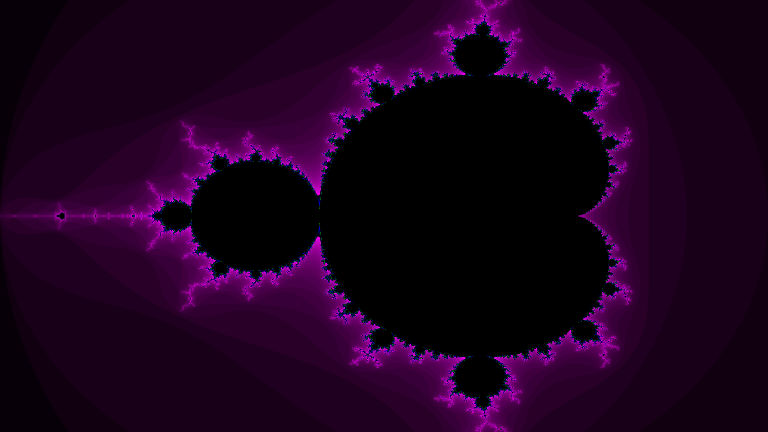
This background is drawn by a WebGL 2 fragment shader. Its source:

```glsl
#version 300 es
precision highp float;

#define VIEW_MIN vec2(-2.0, -1.0)
#define VIEW_SIZE vec2(3.0, 2.0)
#define MAX_STEPS 100
#define RAMP_STEPS 32.0
#define ESCAPE_RADIUS 2.0
#define SAMPLES 2

uniform vec2 u_resolution;
out vec4 fragColor;

const vec3 MAGENTA = vec3(1.0, 0.0, 1.0);
const vec3 BLUE = vec3(0.0, 0.0, 1.0);
const vec3 GREEN = vec3(0.0, 1.0, 0.0);

vec2 complexSquare(vec2 z) {
    return vec2(z.x * z.x - z.y * z.y, 2.0 * z.x * z.y);
}

// Number of steps before the orbit of c escapes
int escapeSteps(vec2 c) {
    vec2 z = vec2(0.0);
    for (int n = 0; n < MAX_STEPS; n++) {
        if (dot(z, z) > ESCAPE_RADIUS * ESCAPE_RADIUS) return n;
        z = complexSquare(z) + c;
    }
    return MAX_STEPS;
}

// Three successive ramps from black; the interior stays black
vec3 escapeColor(int steps) {
    if (steps >= MAX_STEPS) return vec3(0.0);
    float level = float(steps) / RAMP_STEPS;
    vec3 hue = level < 1.0 ? MAGENTA : level < 2.0 ? BLUE : GREEN;
    return hue * fract(level);
}

void main() {
    // Average a grid of samples inside each pixel
    vec3 color = vec3(0.0);
    for (int j = 0; j < SAMPLES; j++) {
        for (int i = 0; i < SAMPLES; i++) {
            vec2 offset = (vec2(i, j) + 0.5) / float(SAMPLES) - 0.5;
            vec2 uv = (gl_FragCoord.xy + offset) / u_resolution;
            color += escapeColor(escapeSteps(VIEW_MIN + uv * VIEW_SIZE));
        }
    }
    fragColor = vec4(color / float(SAMPLES * SAMPLES), 1.0);
}
```
